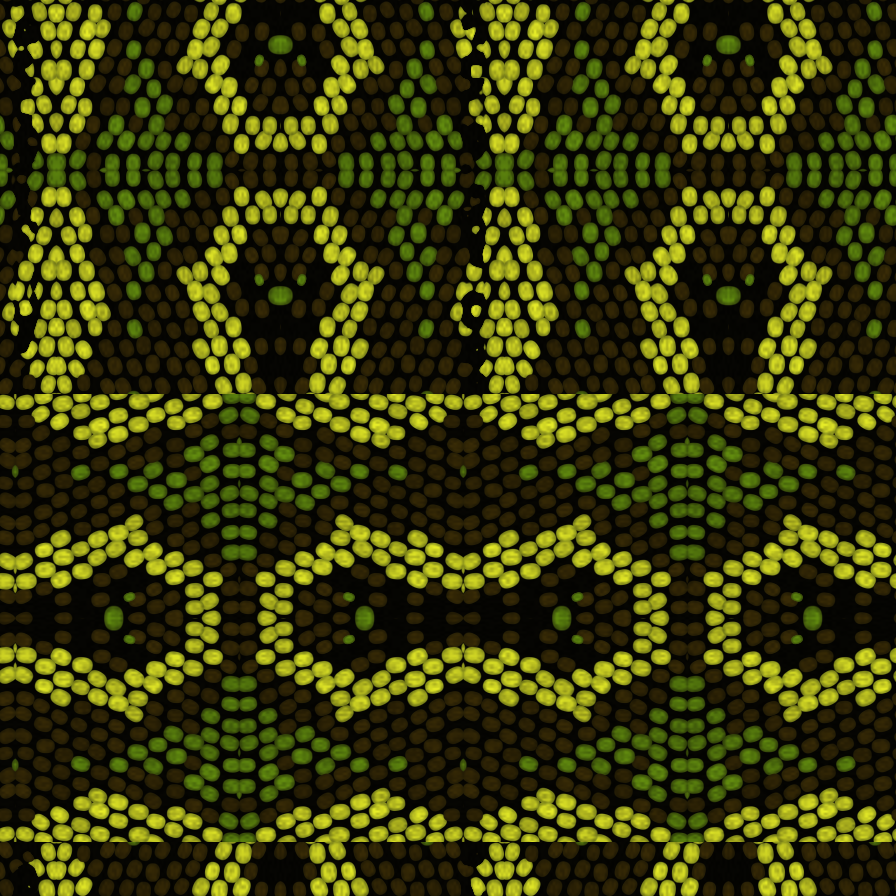
This pattern is drawn by a three.js fragment shader. Its source:

```glsl
varying vec2 vUv;

const vec2 PITCH = vec2(0.087, 0.0833);
const vec2 SCALE_RADIUS = vec2(0.034, 0.0435);
const vec2 EYE = vec2(0.0, 0.56);
const float NONE = 0.0;
const float BROWN = 1.0;
const float GREEN = 2.0;
const float YELLOW = 3.0;

float hash(vec2 p) {
  vec3 q = fract(vec3(p.xyx) * 0.1031);
  q += dot(q, q.yzx + 33.33);
  return fract((q.x + q.y) * q.z);
}

float noise(vec2 p) {
  vec2 i = floor(p);
  vec2 f = fract(p);
  f = f * f * (3.0 - 2.0 * f);
  return mix(mix(hash(i), hash(i + vec2(1.0, 0.0)), f.x),
             mix(hash(i + vec2(0.0, 1.0)), hash(i + 1.0), f.x), f.y);
}

float segmentDistance(vec2 p, vec2 a, vec2 b) {
  vec2 ab = b - a;
  return length(p - a - ab * clamp(dot(p - a, ab) / dot(ab, ab), 0.0, 1.0));
}

// Rounded, tilted scale: 1 on its outline
float scaleDistance(vec2 p, vec2 radius, float angle) {
  float c = cos(angle);
  float s = sin(angle);
  vec2 q = abs(mat2(c, -s, s, c) * p / radius);
  return pow(pow(q.x, 2.4) + pow(q.y, 2.4), 1.0 / 2.4);
}

// Marking that a scale belongs to, from its place in the quadrant
float scaleKind(vec2 c, float chance) {
  float loop = segmentDistance(c, vec2(0.0, 0.17), vec2(0.13, 0.18));
  loop = min(loop, segmentDistance(c, vec2(0.13, 0.18), vec2(0.36, 0.52)));
  loop = min(loop, segmentDistance(c, vec2(0.36, 0.52), vec2(0.19, 1.0)));
  float zigzag = 0.93 - 0.17 * (1.0 - abs(c.y - 0.56) / 0.5);
  float leafWidth = 0.045 + 0.22 * max(0.0, 1.0 - c.y / 0.5);

  if (length(c - EYE) < 0.085) return NONE;
  if (c.y < 0.075 && c.x > 0.28) return chance < 0.15 ? BROWN : GREEN;
  if (loop < 0.088 || c.x > zigzag) return YELLOW;
  if (length((c - EYE) / vec2(0.27, 0.32)) < 1.0) return chance < 0.3 ? NONE : BROWN;
  if (abs(c.x - 0.62) < leafWidth) {
    return chance < (c.y > 0.45 ? 0.4 : 0.12) ? BROWN : GREEN;
  }
  return BROWN;
}

vec3 kindColor(float kind, float rim) {
  if (kind > 2.5) return mix(vec3(0.76, 0.78, 0.13), vec3(0.54, 0.57, 0.11), rim);
  if (kind > 1.5) return mix(vec3(0.33, 0.47, 0.05), vec3(0.23, 0.31, 0.04), rim);
  return mix(vec3(0.19, 0.145, 0.02), vec3(0.15, 0.12, 0.02), rim);
}

vec3 paintScale(vec3 under, float d, float kind, float tone, float grain) {
  vec3 paint = kindColor(kind, smoothstep(0.5, 0.95, d));
  paint *= (0.86 + 0.2 * tone) * (0.86 + 0.28 * grain);
  return mix(under, paint, 1.0 - smoothstep(0.9, 1.08, d));
}

void main() {
  // Alternating bands of upright and sideways tiles, two across
  float band = floor((vUv.y - 0.06) * 2.0);
  float upright = mod(band, 2.0);
  float centerX = mix(0.267, 0.313, upright);
  vec2 tile = fract(vec2((vUv.x - centerX) * 2.0 + 0.5, (vUv.y - 0.06) * 2.0));
  tile = tile * 2.0 - 1.0;
  if (upright < 0.5) tile = tile.yx;
  vec2 p = abs(tile);

  // Torn strip along one side of the upright tiles
  float torn = upright * smoothstep(0.8, 0.83, tile.x) * (1.0 - smoothstep(0.9, 0.92, tile.x));
  float tear = torn * 0.9 * smoothstep(0.35, 0.75, noise(vUv * 75.0));
  float grain = noise(p * vec2(95.0, 55.0));
  vec3 color = vec3(0.018, 0.017, 0.006) * (0.6 + 0.8 * grain);

  // Staggered, slightly irregular scales
  float baseRow = floor(p.y / PITCH.y);
  for (int j = -1; j <= 1; j++) {
    float row = baseRow + float(j);
    float stagger = 0.5 * mod(row, 2.0);
    float baseColumn = floor(p.x / PITCH.x - stagger);
    for (int i = -1; i <= 1; i++) {
      vec2 id = vec2(baseColumn + float(i), row);
      vec2 seed = id + 20.0;
      vec2 jitter = vec2(hash(seed), hash(seed + 41.0)) - 0.5;
      vec2 center = (id + vec2(stagger + 0.5, 0.5) + 0.28 * jitter) * PITCH;
      float chance = hash(seed + 83.0);
      float kind = scaleKind(abs(center), chance);
      if (kind < 0.5) continue;
      float size = (kind < 1.5 ? 0.91 : 1.02) * (0.93 + 0.14 * hash(seed + 7.0));
      float angle = 0.3 + 0.6 * jitter.y;
      float d = scaleDistance(p - center, SCALE_RADIUS * size, angle) + tear;
      color = paintScale(color, d, kind, chance, grain);
    }
  }

  // Green pupil and its two small companions
  float pupil = scaleDistance(p - EYE, vec2(0.055, 0.043), 0.0);
  float companion = scaleDistance(p - vec2(0.095, 0.49), vec2(0.02, 0.027), 0.3);
  color = paintScale(color, min(pupil, companion), GREEN, 0.9, grain);

  gl_FragColor = vec4(color, 1.0);
}
```
